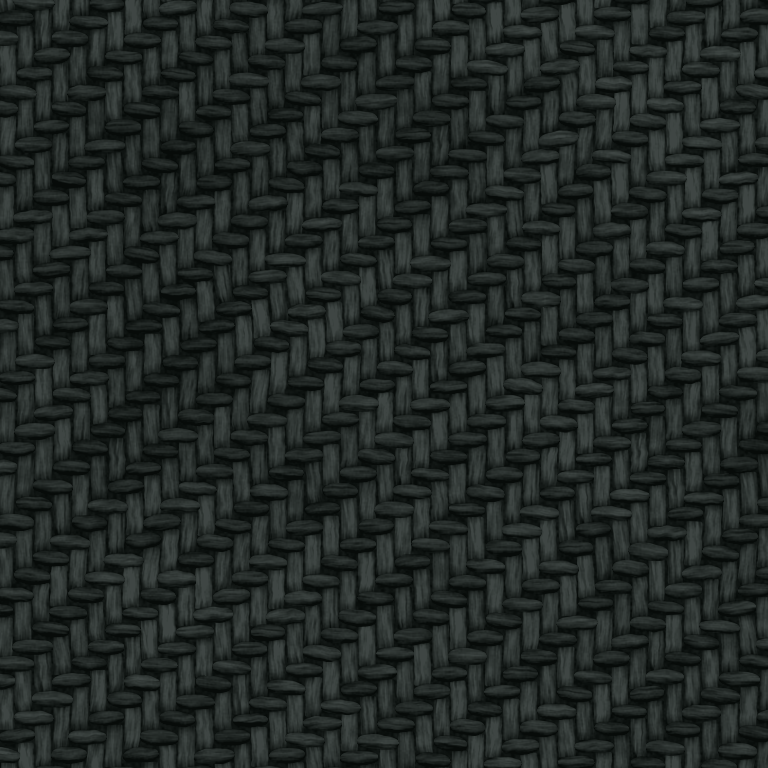
This texture is drawn by a Shadertoy shader. Its source:

```glsl
// Dark grey-green 2/2 twill cloth: upright warp floats and lens-shaped weft
// floats, each passing over two yarns and stepping one yarn per row.
// Each float is found by modular arithmetic, then shaded with fibre noise.

const float COLUMNS = 42.5;              // warp yarns across
const float ROWS = 43.0;                 // weft yarns down
const vec2 PHASE = vec2(0.11, 0.07);     // weave offset in yarns
const float ROW_SLOPE = 0.022;           // rows sink towards the right
const float BEND = 0.30;                 // slow waviness of the yarns
const float REPEAT = 4.0;                // yarns per twill repeat
const vec2 WARP_HALF = vec2(0.46, 1.16); // half width and half length
const vec2 WEFT_HALF = vec2(1.04, 0.44); // half length and half height
const float FIBRES = 8.0;                // fibre strands per yarn
const float CONTRAST = 1.36;             // tone spread around MIDTONE
const float MIDTONE = 0.40;
const float BRIGHTNESS = 0.04;
const vec3 SHADOW = vec3(0.026, 0.044, 0.036);
const vec3 LIGHT = vec3(0.246, 0.276, 0.266);

float hash(vec2 p) {
    vec3 q = fract(vec3(p.xyx) * 0.1031);
    q += dot(q, q.yzx + 33.33);
    return fract((q.x + q.y) * q.z);
}

float noise(vec2 p) {
    vec2 cell = floor(p), f = fract(p);
    f = f * f * (3.0 - 2.0 * f);
    return mix(mix(hash(cell), hash(cell + vec2(1, 0)), f.x),
               mix(hash(cell + vec2(0, 1)), hash(cell + vec2(1, 1)), f.x), f.y);
}

// Fine strands: stretched along the yarn, with a small slant per float.
float fibres(float along, float across, float seed) {
    float slant = (hash(vec2(seed * 91.0, 3.7)) - 0.5) * 0.2;
    vec2 q = vec2(along * 1.2, (across + slant * along) * FIBRES);
    return 0.65 * noise(q + seed * 61.0) + 0.35 * noise(q * 1.8 + seed * 97.0);
}

// Returns tone in x and coverage in y.
vec2 warpFloat(vec2 p, float aa) {
    float column = floor(p.x);
    float y = p.y - column - 3.0;
    float seed = hash(vec2(column, floor(y / REPEAT + 0.5)) + 11.0);
    float along = mod(y + 0.5 * REPEAT, REPEAT) - 0.5 * REPEAT;
    float across = fract(p.x) - 0.5 + (seed - 0.5) * 0.06;
    across += 0.07 * (noise(vec2(along * 3.0, seed * 50.0)) - 0.5);

    vec2 box = abs(vec2(across, along)) - WARP_HALF + 0.12;
    float d = length(max(box, 0.0)) + min(max(box.x, box.y), 0.0) - 0.12;
    float roundness = 1.0 - pow(min(abs(across) / WARP_HALF.x, 1.0), 3.0);
    float ends = 1.0 - smoothstep(0.55, 1.25, abs(along - 0.08));
    float tone = 0.18 + 0.34 * roundness * (0.35 + 0.65 * ends) + 0.12 * ends;
    tone += 0.50 * (fibres(along, across, seed) - 0.46) + 0.18 * (seed - 0.5);
    return vec2(tone, smoothstep(aa, -aa, d));
}

vec2 weftFloat(vec2 p, float aa) {
    float row = floor(p.y);
    float x = p.x - row;
    float seed = hash(vec2(floor(x / REPEAT + 0.5), row) + 71.0);
    float along = mod(x + 0.5 * REPEAT, REPEAT) - 0.5 * REPEAT;
    float across = fract(p.y) - 0.5 + (seed - 0.5) * 0.10;
    across += (hash(vec2(seed * 91.0, 8.3)) - 0.5) * 0.14 * along;
    across += 0.08 * (noise(vec2(along * 2.5, seed * 70.0)) - 0.5);

    // Lens outline: thick in the middle, rounded off at both tips.
    float reach = along / (WEFT_HALF.x * (0.92 + 0.16 * seed));
    float taper = pow(max(1.0 - reach * reach, 0.0), 0.36);
    float thickness = 0.86 + 0.20 * hash(vec2(seed * 91.0, 5.1));
    float halfHeight = WEFT_HALF.y * taper * thickness;
    float d = abs(across) - halfHeight;
    float lift = across / max(halfHeight, 0.05);
    float roundness = max(1.0 - pow(abs(lift - 0.2), 2.0), 0.0);
    float tone = 0.12 + 0.36 * roundness * (0.5 + 0.5 * taper) + 0.10 * lift;
    tone += 0.44 * (fibres(along, across, seed) - 0.45) + 0.20 * (seed - 0.5);
    return vec2(tone, smoothstep(aa, -aa, d) * step(0.01, taper));
}

void mainImage(out vec4 fragColor, in vec2 fragCoord) {
    vec2 uv = fragCoord / iResolution.y;

    // Weave space: one unit per yarn, gently tilted and bent.
    vec2 p = uv * vec2(COLUMNS, ROWS) + PHASE;
    p.y += ROW_SLOPE * COLUMNS * (uv.x - 0.5);
    p += BEND * (vec2(noise(uv * 9.0), noise(uv * 9.0 + 40.0)) - 0.5);
    float aa = 0.75 * ROWS / iResolution.y;

    // Dark gaps, then warp, then the shadow of the weft and the weft itself.
    float tone = 0.08 + 0.16 * noise(p * 5.0);
    vec2 warp = warpFloat(p, aa);
    tone = mix(tone, warp.x, warp.y);
    vec2 weft = weftFloat(p, aa);
    float shadow = weftFloat(p, 0.14).y;
    tone = mix(tone * (1.0 - 0.55 * shadow), weft.x, weft.y);

    // Broad wear, fine grain and contrast.
    tone *= 0.92 + 0.26 * noise(uv * 5.0 + 7.0);
    tone += 0.09 * (noise(p * 9.0 + 19.0) - 0.5);
    tone = MIDTONE + BRIGHTNESS + CONTRAST * (tone - MIDTONE);
    fragColor = vec4(mix(SHADOW, LIGHT, clamp(tone, 0.0, 1.0)), 1.0);
}
```
